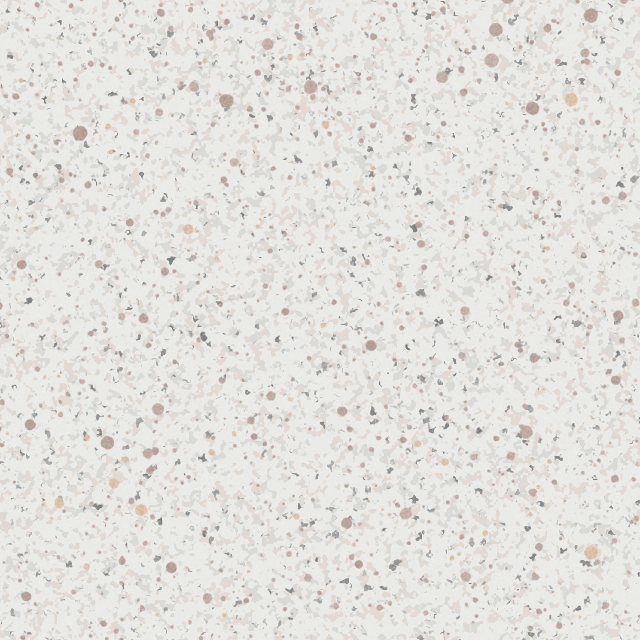
Write a WebGL 1 fragment shader that draws this texture.

```glsl
precision highp float;
uniform vec2 u_resolution;

float hash(vec2 p) {
  vec3 q = fract(vec3(p.xyx) * 0.1031);
  q += dot(q, q.yzx + 33.33);
  return fract((q.x + q.y) * q.z);
}

float noise(vec2 p) {
  vec2 i = floor(p), f = fract(p);
  f = f * f * (3.0 - 2.0 * f);
  return mix(mix(hash(i), hash(i + vec2(1, 0)), f.x),
             mix(hash(i + vec2(0, 1)), hash(i + vec2(1, 1)), f.x), f.y);
}

// Two octaves on differently rotated grids
float mottle(vec2 p) {
  vec2 a = mat2(0.8, 0.6, -0.6, 0.8) * p;
  return 0.62 * noise(a) + 0.38 * noise(p * 2.1 + 17.0);
}

// Scattered ellipses: x is coverage, y a random tone per speck
vec2 specks(vec2 p, float cells, float density, vec2 radii, float stretch, float seed) {
  float soft = 0.0005 + 0.6 / u_resolution.y;
  vec2 home = floor(p * cells), result = vec2(0.0);
  for (int y = -1; y <= 1; y++) {
    for (int x = -1; x <= 1; x++) {
      vec2 cell = home + vec2(x, y);
      vec2 key = cell + seed;
      if (hash(key + 3.7) > density) continue;
      vec2 center = (cell + vec2(hash(key + 11.3), hash(key + 27.9))) / cells;
      float size = hash(key + 41.1);
      float radius = mix(radii.x, radii.y, size * size);
      float angle = 6.2832 * hash(key + 59.5);
      float c = cos(angle), s = sin(angle);
      vec2 d = mat2(c, -s, s, c) * (p - center);
      d *= vec2(1.0 / stretch, stretch);
      float cover = 1.0 - smoothstep(radius - soft, radius + soft, length(d));
      if (cover > result.x) result = vec2(cover, hash(key + 73.3));
    }
  }
  return result;
}

vec3 addPebbles(vec3 color, vec2 speck, float grain) {
  vec3 rose = mix(vec3(0.70, 0.61, 0.58), vec3(0.78, 0.70, 0.67), speck.y);
  vec3 tan_ = vec3(0.86, 0.75, 0.64);
  vec3 pebble = mix(rose, tan_, step(0.88, speck.y)) + 0.09 * (grain - 0.5);
  return mix(color, pebble, speck.x * 0.95);
}

void main() {
  vec2 p = gl_FragCoord.xy / u_resolution.y;
  float grain = noise(p * 420.0);

  // Off-white ground with pale beige blotches
  vec3 color = vec3(0.918, 0.918, 0.908) + 0.016 * (grain - 0.5);
  vec3 beige = mix(vec3(0.845, 0.845, 0.83), vec3(0.88, 0.845, 0.815),
                   smoothstep(0.35, 0.65, noise(p * 70.0 + 5.0)));
  float blotch = smoothstep(0.55, 0.67, mottle(p * 125.0));
  color = mix(color, beige, blotch * 0.9);

  // Ragged grey flecks, large and small
  vec2 warp = vec2(noise(p * 210.0 + 31.0), noise(p * 210.0 + 83.0)) - 0.5;
  vec2 ragged = p + warp * 0.008;
  vec2 chips = specks(ragged, 82.0, 0.20, vec2(0.001, 0.0026), 1.2, 100.0);
  color = mix(color, vec3(0.68, 0.68, 0.67), chips.x * 0.75);
  vec2 flecks = specks(ragged, 50.0, 0.28, vec2(0.002, 0.0052), 1.25, 200.0);
  vec3 grey = vec3(mix(0.48, 0.66, flecks.y)) + 0.14 * (grain - 0.5);
  color = mix(color, grey, flecks.x * 0.92);

  // Round pebbles in three sizes
  vec2 rounded = p + warp * 0.0016;
  color = addPebbles(color, specks(rounded, 60.0, 0.18, vec2(0.0018, 0.0038), 1.04, 300.0), grain);
  color = addPebbles(color, specks(rounded, 28.0, 0.18, vec2(0.0038, 0.0062), 1.03, 400.0), grain);
  color = addPebbles(color, specks(rounded, 14.0, 0.22, vec2(0.006, 0.0122), 1.02, 500.0), grain);

  gl_FragColor = vec4(color, 1.0);
}
```
